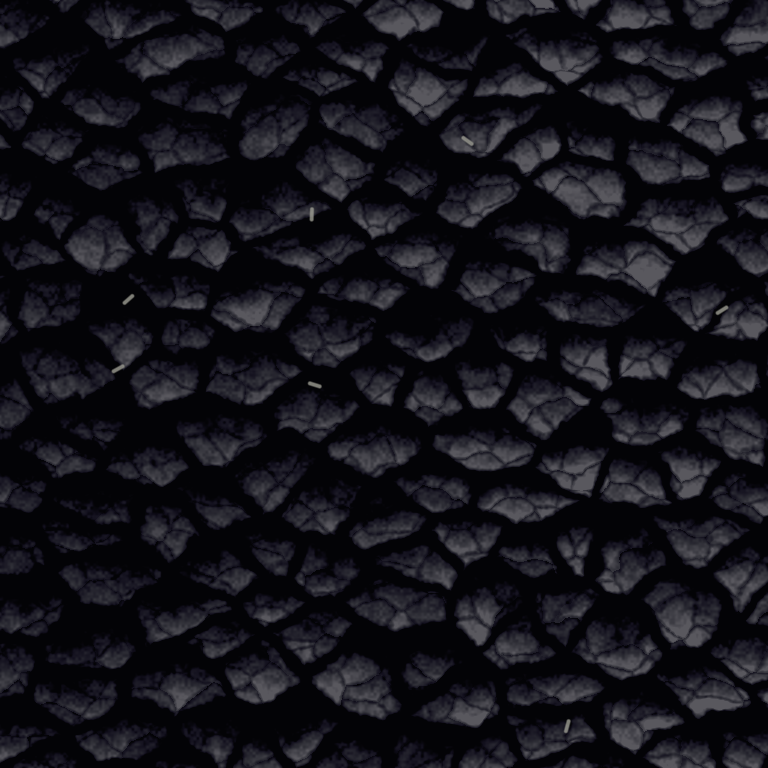
Write a WebGL 2 fragment shader that draws this texture.

```glsl
#version 300 es
precision highp float;

uniform vec2 u_resolution;
out vec4 fragColor;

const vec2  SCALE_SIZE   = vec2(0.138, 0.104);  // width and height of one diamond
const float JITTER       = 0.72;
const float FACET_RATIO  = 2.1;                 // small facets per large scale
const float WARP_BROAD   = 0.026;
const float WARP_FINE    = 0.009;
const float EXPOSURE_LEFT  = 0.72;
const float EXPOSURE_RIGHT = 1.2;
const float SHADOW_CUT   = 0.12;
const float GRAIN_FREQ   = 260.0;
const float GRAIN_AMOUNT = 0.42;
const float FLECK_GRID   = 9.0;
const float FLECK_CHANCE = 0.1;

const vec3 BLACK  = vec3(0.012, 0.012, 0.022);
const vec3 VIOLET = vec3(0.06, 0.05, 0.105);
const vec3 SLATE  = vec3(0.18, 0.18, 0.21);
const vec3 ASH    = vec3(0.35, 0.345, 0.37);
const vec3 FLECK  = vec3(0.62, 0.62, 0.58);

float hash(vec2 p) {
    vec3 q = fract(p.xyx * vec3(0.1031, 0.1030, 0.0973));
    q += dot(q, q.yzx + 33.33);
    return fract((q.x + q.y) * q.z);
}

vec2 hash2(vec2 p) {
    return vec2(hash(p), hash(p + vec2(47.3, 91.7)));
}

float noise(vec2 p) {
    vec2 i = floor(p), f = fract(p);
    f = f * f * (3.0 - 2.0 * f);
    return mix(mix(hash(i), hash(i + vec2(1, 0)), f.x),
               mix(hash(i + vec2(0, 1)), hash(i + vec2(1, 1)), f.x), f.y);
}

float fbm(vec2 p) {
    float sum = 0.0, gain = 0.5;
    for (int i = 0; i < 4; i++) {
        sum += gain * noise(p);
        p = mat2(1.6, 1.2, -1.2, 1.6) * p + 17.0;
        gain *= 0.5;
    }
    return sum / 0.9375;
}

vec2 warp(vec2 p) {
    return vec2(fbm(p), fbm(p + 53.0)) - 0.5;
}

// Voronoi cell: x = distance to border, y = height above cell centre, z = cell hash
vec3 cell(vec2 p) {
    vec2 base = floor(p), nearest = vec2(0.0), id = base;
    float best = 9.0;
    for (int y = -1; y <= 1; y++)
    for (int x = -1; x <= 1; x++) {
        vec2 c = base + vec2(x, y);
        vec2 r = c + 0.5 + JITTER * (hash2(c) - 0.5) - p;
        if (dot(r, r) < best) { best = dot(r, r); nearest = r; id = c; }
    }
    float border = 9.0;
    for (int y = -2; y <= 2; y++)
    for (int x = -2; x <= 2; x++) {
        vec2 c = id + vec2(x, y);
        vec2 r = c + 0.5 + JITTER * (hash2(c) - 0.5) - p;
        vec2 d = r - nearest;
        if (dot(d, d) > 0.0001) border = min(border, dot(0.5 * (r + nearest), normalize(d)));
    }
    return vec3(border, 0.5 * (nearest.y - nearest.x), hash(id + 7.7));
}

// Sparse short bright scratches
float flecks(vec2 p) {
    vec2 g = p * FLECK_GRID, id = floor(g);
    float angle = 6.2832 * hash(id + 3.1);
    vec2 dir = vec2(cos(angle), sin(angle));
    vec2 r = fract(g) - 0.3 - 0.4 * hash2(id + 11.0);
    float along = clamp(dot(r, dir), -0.06, 0.06);
    float mask = 1.0 - smoothstep(0.01, 0.035, length(r - along * dir));
    return mask * step(hash(id + 29.0), FLECK_CHANCE);
}

void main() {
    vec2 p = gl_FragCoord.xy / min(u_resolution.x, u_resolution.y);

    // Diamond lattice, bent on two scales
    vec2 q = p + WARP_BROAD * 2.0 * warp(p * 7.0) + WARP_FINE * 2.0 * warp(p * 32.0 + 9.0);
    q /= SCALE_SIZE;
    vec2 lattice = vec2(q.x + q.y, q.x - q.y) + 20.0;
    vec3 scale = cell(lattice);
    vec3 facet = cell(lattice * FACET_RATIO + 31.0);

    // Lower flanks catch the light, borders sink into shadow
    float rough = fbm(p * vec2(24.0, 30.0)) - 0.5;
    float lit = smoothstep(0.38, -0.32, scale.y + 0.45 * rough);
    float crease = smoothstep(0.03, 0.15, scale.x + 0.08 * rough);
    float facetLight = 0.62 + 0.5 * facet.z - 0.45 * facet.y;
    facetLight *= mix(0.55, 1.0, smoothstep(0.0, 0.14, facet.x));
    float exposure = mix(EXPOSURE_LEFT, EXPOSURE_RIGHT, smoothstep(0.05, 0.8, p.x));
    exposure *= 0.75 + 0.5 * fbm(p * 5.0 + 70.0);
    float tone = exposure * lit * crease * facetLight * (1.0 + 0.7 * rough);

    // Fine grain, strongest in the half lit parts
    float grain = 0.6 * noise(p * GRAIN_FREQ) + 0.4 * noise(p * GRAIN_FREQ * 0.5 + 5.0) - 0.5;
    tone += GRAIN_AMOUNT * grain * smoothstep(0.02, 0.3, tone) - SHADOW_CUT;

    vec3 color = mix(BLACK, VIOLET, smoothstep(0.0, 0.18, tone));
    color = mix(color, SLATE, clamp((tone - 0.12) / 0.36, 0.0, 1.0));
    color = mix(color, ASH, clamp((tone - 0.48) / 0.42, 0.0, 1.0));
    color = mix(color, FLECK, 0.8 * flecks(p));
    fragColor = vec4(color, 1.0);
}
```
